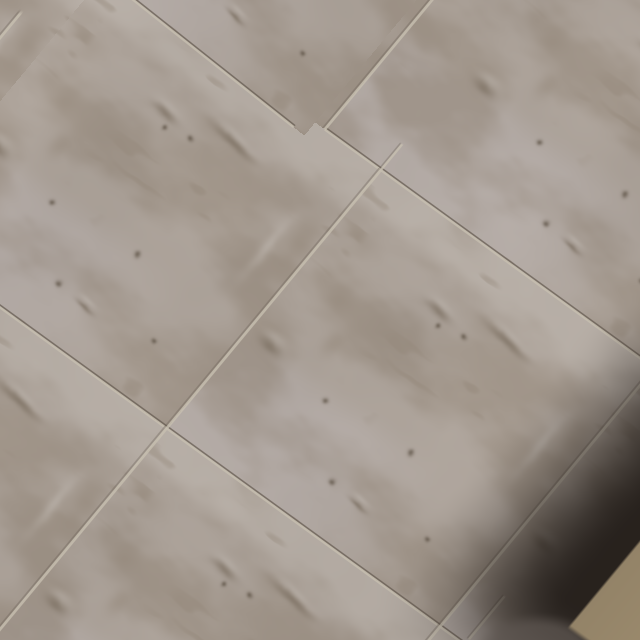
Reproduce this texture procedurally as a Shadertoy shader.

```glsl
const vec3 STONE = vec3(0.675, 0.637, 0.603);
const vec3 PALE = vec3(0.735, 0.705, 0.675);
const vec3 CLAY = vec3(0.57, 0.52, 0.465);
const vec3 STAIN = vec3(0.43, 0.38, 0.32);
const vec3 GROUT = vec3(0.78, 0.75, 0.69);
const vec3 GROOVE = vec3(0.40, 0.36, 0.32);
const vec3 SHADOW = vec3(0.155, 0.132, 0.115);
const vec3 CREAM = vec3(0.64, 0.57, 0.45);

float hash(vec2 p) {
    p = fract(p * vec2(0.1031, 0.1173));
    p += dot(p, p.yx + 33.3);
    return fract((p.x + p.y) * p.x * 7.31);
}

float noise(vec2 p) {
    vec2 i = floor(p), f = fract(p);
    f = f * f * (3.0 - 2.0 * f);
    return mix(mix(hash(i), hash(i + vec2(1, 0)), f.x),
               mix(hash(i + vec2(0, 1)), hash(i + vec2(1, 1)), f.x), f.y);
}

float fbm(vec2 p) {
    float sum = 0.0, gain = 0.5;
    for (int i = 0; i < 4; i++) {
        sum += gain * noise(p);
        p = mat2(1.6, 1.2, -1.2, 1.6) * p + 7.3;
        gain *= 0.5;
    }
    return sum / 0.9375;
}

// Soft elliptical spot; tilt slants its long axis
float spot(vec2 p, vec2 center, vec2 size, float tilt) {
    vec2 d = p - center;
    d.x += tilt * d.y;
    d /= size;
    return exp(-dot(d, d));
}

float band(float d, float halfWidth, float blur) {
    return 1.0 - smoothstep(halfWidth - blur, halfWidth + blur, abs(d));
}

float span(float x, float lo, float hi, float blur) {
    return smoothstep(lo - blur, lo + blur, x) * (1.0 - smoothstep(hi - blur, hi + blur, x));
}

// Pale grout strip with a thin dark groove beside it
vec3 drawJoint(vec3 color, float d, float halfWidth, float depth, float mask, float blur) {
    color = mix(color, GROOVE, depth * mask * band(d - halfWidth * 1.5, halfWidth * 0.8, blur));
    return mix(color, GROUT, 0.8 * mask * band(d, halfWidth, blur));
}

// Print shared by all tiles; q runs from 0 to 1 on each axis
vec3 stonePrint(vec2 q, vec2 global) {
    vec2 w = q + 0.025 * (vec2(fbm(q * 9.0), fbm(q * 9.0 + 31.0)) - 0.5);
    float cloud = fbm(w * vec2(5.0, 3.0) + 4.0);
    vec3 color = mix(STONE, PALE, 0.55 * smoothstep(0.86, 0.93, w.x + 0.05 * w.y));
    color = mix(color, PALE + vec3(-0.01, -0.01, 0.012),
                0.5 * (1.0 - smoothstep(0.3, 0.42, w.x)) * (1.0 - smoothstep(0.35, 0.85, w.y)));
    color = mix(color, CLAY, 0.55 * smoothstep(0.42, 0.75, cloud));
    color += 0.05 * (fbm(global * 3.0 + 12.0) - 0.5);

    // Faint streaks along the grain
    float grain = noise(w * vec2(38.0, 13.0));
    float patches = smoothstep(0.45, 0.7, noise(q * 5.0 + 9.0));
    color = mix(color, CLAY, 0.4 * patches * smoothstep(0.72, 0.95, grain));

    // Veins: center and size, each dark with a pale rim
    vec4 veins[4] = vec4[4](vec4(0.76, 0.40, 0.014, 0.045), vec4(0.81, 0.61, 0.012, 0.07),
                            vec4(0.38, 0.08, 0.016, 0.035), vec4(0.15, 0.58, 0.009, 0.03));
    for (int i = 0; i < 4; i++) {
        vec4 v = veins[i];
        color = mix(color, PALE, 0.5 * spot(w, v.xy + vec2(0.022, 0.0), v.zw, 0.12));
        color = mix(color, STAIN, 0.5 * spot(w, v.xy, v.zw, 0.12));
    }

    // Curved pale fold and smudges
    color = mix(color, CLAY, 0.55 * spot(w, vec2(0.69, 0.95), vec2(0.09, 0.045), 0.4));
    color = mix(color, PALE, 0.6 * spot(w, vec2(0.62, 0.885), vec2(0.09, 0.016), 0.0));
    color = mix(color, CLAY, 0.4 * spot(w, vec2(0.49, 0.22), vec2(0.035, 0.03), 0.0));
    color = mix(color, CLAY, 0.3 * spot(w, vec2(0.62, 0.145), vec2(0.04, 0.03), 0.0));

    // Specks
    vec2 specks[6] = vec2[6](vec2(0.365, 0.598), vec2(0.162, 0.473), vec2(0.19, 0.802),
                             vec2(0.743, 0.506), vec2(0.725, 0.423), vec2(0.35, 0.315));
    for (int i = 0; i < 6; i++) {
        float radius = 0.007 + 0.004 * hash(specks[i] * 91.0);
        color = mix(color, STAIN * 0.85, 0.65 * spot(w, specks[i] + 0.0005, vec2(radius), 0.0));
    }
    return color;
}

void mainImage(out vec4 fragColor, in vec2 fragCoord) {
    vec2 uv = fragCoord / iResolution.xy;
    mat2 tileAxes = mat2(0.3346, 0.4036, 0.4271, -0.3099);
    vec2 t = inverse(tileAxes) * (uv - vec2(0.2604, 0.3307));
    float blur = 1.3 / iResolution.y;

    // The upper course is shifted, and its edge steps slightly
    float shift = -0.205;
    float edge = t.y < -0.24 ? 0.951 - 0.043 * (t.y + 0.28) : 1.0;
    bool upper = t.x > edge;
    float row = upper ? edge : floor(t.x);
    float farJoint = upper ? (t.y < shift ? shift : 1.0) : floor(t.y) + 1.0;
    vec3 color = stonePrint(vec2(t.x - row, 1.0 + t.y - farJoint), t);

    // Joints along both tile axes, plus two loose ends
    float rowJoint = t.x > 0.5 ? edge : 0.0;
    float rowMask = rowJoint > 0.5 ? 1.0 - span(t.y, -0.28, shift, 0.003) : 1.0;
    if (t.x < -0.5) rowMask = 0.0;
    color = drawJoint(color, t.x - rowJoint, 0.0036, 0.75, rowMask, blur);
    float sideJoint = upper ? shift : (t.y < -0.56 ? -1.12 : round(t.y));
    float sideMask = t.y < -0.56 ? 1.0 - smoothstep(0.74, 0.76, t.x) : 1.0;
    color = drawJoint(color, sideJoint - t.y, 0.0042, 0.35, sideMask, blur);
    color = drawJoint(color, -t.y, 0.0036, 0.35, span(t.x, 1.0, 1.1, 0.004), blur);
    color = drawJoint(color, 1.09 - t.y, 0.0036, 0.35, span(t.x, 0.02, 0.187, 0.004), blur);

    // Corner shadow
    float shade = smoothstep(0.76, 1.25, t.y + 0.05 * (fbm(t * 4.0) - 0.5));
    shade *= smoothstep(-0.2, 0.3, t.x) * (1.0 - smoothstep(0.92, 1.25, t.x));
    color = mix(color, SHADOW, shade);
    float mound = 1.0 - smoothstep(0.7, 1.2, length((uv - vec2(0.84, -0.02)) / vec2(0.09, 0.055)));
    color = mix(color, vec3(0.36, 0.33, 0.31), 0.75 * mound);

    // Cream slab in the corner
    float slab = smoothstep(1.29, 1.3, t.y) * smoothstep(0.215, 0.235, t.x);
    color = mix(color, CREAM * (0.9 + 0.2 * (t.y - 1.29)), slab);
    fragColor = vec4(color, 1.0);
}
```
